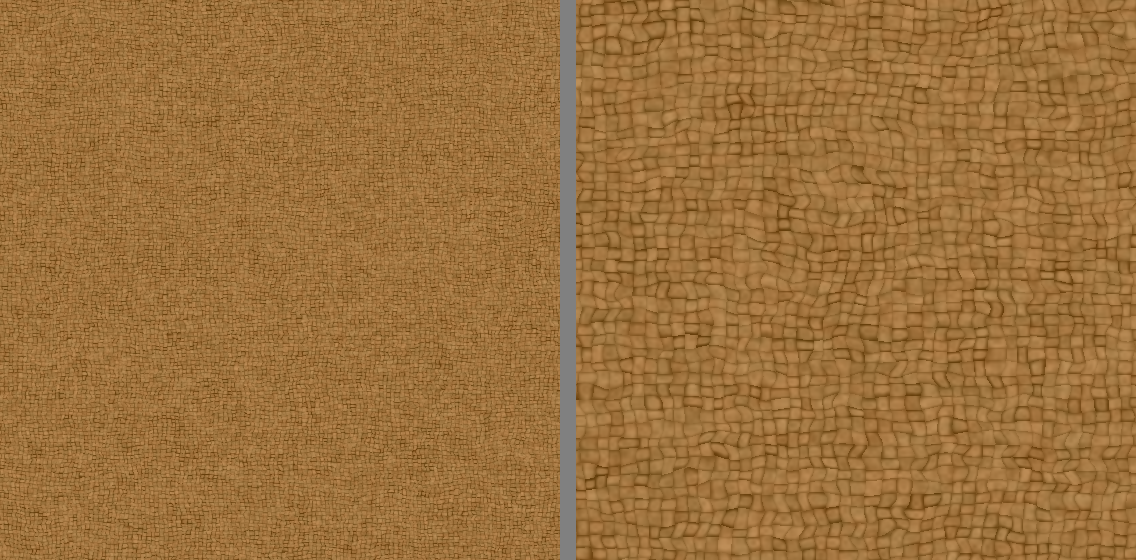
Left: the whole. Right: its middle third, enlarged.
Reproduce this texture procedurally as a Shadertoy shader.

```glsl
#define THREADS vec2(130.0, 138.0)
#define WOBBLE 0.34
#define GAP_DEPTH 0.56
#define STITCH_TONE 0.20
#define FIBRE_TONE 0.46
#define STREAK_TONE 0.07
#define HUE_SHIFT 0.022
#define SHADOW_COLOR vec3(0.435, 0.275, 0.070)
#define LIGHT_COLOR vec3(0.725, 0.545, 0.335)

// Integer hash of a lattice point, 0 to 1
float hash(vec2 cell, uint seed) {
    uvec2 q = uvec2(ivec2(cell) + 4096);
    uint n = q.x * 1597334677u ^ q.y * 3812015801u ^ seed * 2654435769u;
    n = (n ^ (n >> 16)) * 2246822519u;
    n = (n ^ (n >> 13)) * 3266489917u;
    return float((n ^ (n >> 16)) >> 8) / 16777216.0;
}

float valueNoise(vec2 p, uint seed) {
    vec2 cell = floor(p);
    vec2 f = fract(p);
    f = f * f * (3.0 - 2.0 * f);
    float low = mix(hash(cell, seed), hash(cell + vec2(1, 0), seed), f.x);
    float high = mix(hash(cell + vec2(0, 1), seed), hash(cell + vec2(1, 1), seed), f.x);
    return mix(low, high, f.y);
}

// Uneven yarn: threads drift slowly and jostle their neighbours
vec2 bendThreads(vec2 p) {
    vec2 jostle = vec2(valueNoise(p * vec2(0.6, 0.9), 1u), valueNoise(p * vec2(0.5, 0.8), 2u));
    vec2 drift = vec2(valueNoise(p * 0.11, 3u), valueNoise(p * 0.11, 4u));
    return p + (jostle - 0.5) * 2.0 * WOBBLE + (drift - 0.5) * 1.4;
}

// Plain weave: x is the soft gap mask, y the tone of the stitch
vec2 weave(vec2 p) {
    vec2 cell = floor(p);
    vec2 f = p - cell - 0.5;
    bool warpOnTop = mod(cell.x + cell.y, 2.0) > 0.5;
    vec2 along = warpOnTop ? f.yx : f;
    float fullness = mix(0.88, 1.12, hash(cell, 5u));
    vec2 q = abs(along * vec2(0.78, 1.16)) * fullness;
    float edge = pow(q.x * q.x * q.x + q.y * q.y * q.y, 1.0 / 3.0);
    float depth = mix(0.5, 1.4, hash(cell, 6u)) * (warpOnTop ? 0.88 : 1.12);
    return vec2(smoothstep(0.24, 0.66, edge) * depth, hash(cell, 7u) - 0.5);
}

void mainImage(out vec4 fragColor, in vec2 fragCoord) {
    vec2 uv = fragCoord / iResolution.xy;
    vec2 p = uv * THREADS;
    vec2 stitch = weave(bendThreads(p));

    // Fine fuzz and faint horizontal streaks
    float fibre = valueNoise(p * 1.7, 8u) * 0.6 + valueNoise(p * 3.1, 9u) * 0.4 - 0.5;
    float streak = valueNoise(p * vec2(0.14, 0.55), 10u) - 0.5;
    float wear = valueNoise(p * vec2(0.25, 0.4), 11u);

    float tone = 0.765 - stitch.x * GAP_DEPTH * mix(0.8, 1.2, wear);
    tone += stitch.y * STITCH_TONE + fibre * FIBRE_TONE + streak * STREAK_TONE;
    vec3 color = mix(SHADOW_COLOR, LIGHT_COLOR, clamp(tone, -0.1, 1.05));

    // Slight drift between reddish and olive dye
    float hue = valueNoise(p * vec2(0.8, 1.0), 12u) - 0.5;
    color += hue * HUE_SHIFT * vec3(1.0, -0.5, -0.5);
    fragColor = vec4(color, 1.0);
}
```
